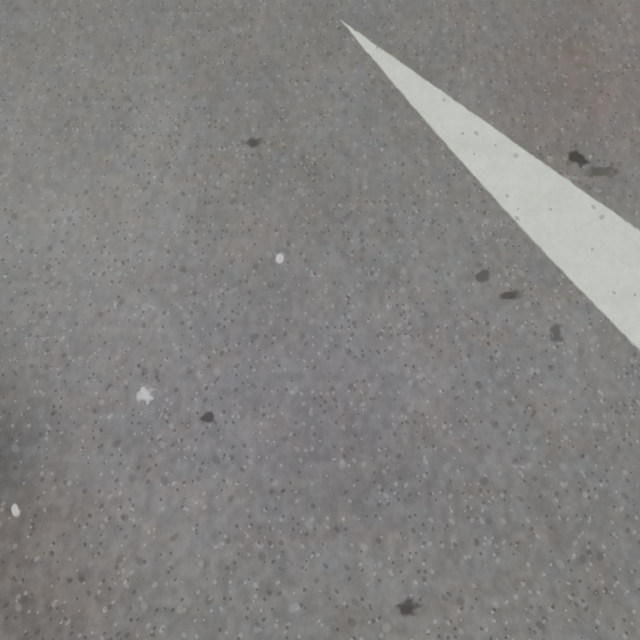
Write a WebGL 2 fragment shader that draws this texture.

```glsl
#version 300 es
precision highp float;

uniform vec2 u_resolution;
out vec4 outColor;

const vec3 ASPHALT = vec3(0.492, 0.490, 0.480);
const vec3 PAINT = vec3(0.752, 0.764, 0.738);
const vec3 PIT = vec3(0.29, 0.28, 0.27);
const vec3 STONE = vec3(0.72, 0.72, 0.72);

float hash(vec2 cell, uint seed) {
  uvec2 q = uvec2(ivec2(cell)) * uvec2(1597U, 3571U);
  uint n = q.x ^ (q.y + seed * 7919U);
  n = n * 747796405U + 2891336U;
  n = ((n >> ((n >> 28) + 4U)) ^ n) * 277803737U;
  n = (n >> 22) ^ n;
  return float(n >> 8) / 16777216.0;
}

float noise(vec2 p, uint seed) {
  vec2 i = floor(p), f = fract(p);
  f = f * f * (3.0 - 2.0 * f);
  return mix(mix(hash(i, seed), hash(i + vec2(1, 0), seed), f.x),
             mix(hash(i + vec2(0, 1), seed), hash(i + vec2(1, 1), seed), f.x), f.y);
}

float fbm(vec2 p, uint seed) {
  float sum = 0.0, weight = 0.5;
  for (uint i = 0U; i < 4U; i++) {
    sum += weight * (noise(p, seed + i) - 0.5);
    p = mat2(1.6, 1.2, -1.2, 1.6) * p;
    weight *= 0.5;
  }
  return sum;
}

// Soft elliptical stain
float blob(vec2 p, vec2 center, vec2 radius) {
  vec2 d = (p - center) / radius;
  return exp(-dot(d, d));
}

// Small chip with a ragged outline
float chip(vec2 p, vec2 center, vec2 radius) {
  vec2 d = (p - center) / radius;
  float ragged = 0.9 * (noise(p * 130.0, 31U) - 0.5);
  return 1.0 - smoothstep(0.5, 1.25, length(d) + ragged);
}

// One jittered speck in a fraction of the grid cells
float specks(vec2 p, float density, uint seed) {
  vec2 cell = floor(p);
  vec2 center = 0.35 + 0.3 * vec2(hash(cell, seed), hash(cell, seed + 1U));
  vec2 d = fract(p) - center;
  d.x += (hash(cell, seed + 2U) - 0.5) * d.y;
  float size = mix(0.15, 0.34, hash(cell, seed + 3U));
  float present = step(hash(cell, seed + 4U), density);
  return present * (1.0 - smoothstep(size * 0.4, size, length(d)));
}

// Coverage of the tapering stripe
float wedge(vec2 p, vec2 tip, float blur) {
  float d = p.x - tip.x;
  float upper = tip.y - 0.704 * d;
  float lower = tip.y - 1.22 * d + 0.25 * d * d;
  float inside = min((upper - p.y) * 0.82, (p.y - lower) * 0.66);
  return smoothstep(-blur, blur, inside) * step(0.0, d);
}

vec3 road(vec2 uv, vec2 ground) {
  // Broad tone: pale left side, dark lower left, warm upper right
  float tone = 0.045 * blob(uv, vec2(0.14, 0.64), vec2(0.24, 0.26));
  tone += 0.018 * blob(uv, vec2(0.68, 0.40), vec2(0.35, 0.20));
  tone += 0.015 * blob(uv, vec2(0.25, 0.15), vec2(0.16, 0.14));
  tone -= 0.085 * blob(uv, vec2(-0.02, 0.31), vec2(0.09, 0.11));
  tone -= 0.060 * blob(uv, vec2(0.02, 0.06), vec2(0.13, 0.16));
  tone -= 0.025 * blob(uv, vec2(0.56, 0.28), vec2(0.13, 0.12));
  tone -= 0.020 * blob(uv, vec2(0.95, 0.90), vec2(0.18, 0.14));
  vec3 color = ASPHALT + tone + 0.05 * fbm(ground * 9.0, 3U);

  // Warm and violet tints
  float warm = blob(uv, vec2(0.92, 0.88), vec2(0.17, 0.13))
             + 0.7 * blob(uv, vec2(0.06, 0.08), vec2(0.15, 0.16));
  float violet = blob(uv, vec2(0.45, 0.36), vec2(0.38, 0.24));
  color += warm * vec3(0.014, -0.006, -0.010) + violet * vec3(0.002, -0.004, 0.014);
  color += 0.025 * fbm(ground * 24.0, 9U) * vec3(1.0, -0.2, -1.0);

  // Aggregate grain, coarser and stronger toward the bottom
  float contrast = mix(1.0, 0.6, uv.y);
  color += contrast * 0.13 * fbm(ground * vec2(85.0, 65.0), 15U);
  for (uint i = 0U; i < 3U; i++) {
    float scale = 34.0 + 21.0 * float(i);
    vec2 p = ground * vec2(scale, scale * 0.85) + float(i) * 7.3;
    float strength = contrast * (0.42 + 0.1 * float(i));
    color = mix(color, STONE, strength * 0.65 * specks(p, 0.15, 40U + i * 11U));
    color = mix(color, PIT, strength * 0.7 * specks(p + 3.7, 0.14, 80U + i * 11U));
  }

  // Larger pits and pale stones
  float pits = 0.75 * chip(uv, vec2(0.396, 0.777), vec2(0.014, 0.009));
  pits = max(pits, chip(uv, vec2(0.904, 0.752), vec2(0.015, 0.012)));
  pits = max(pits, 0.5 * chip(uv, vec2(0.940, 0.731), vec2(0.028, 0.008)));
  pits = max(pits, 0.75 * chip(uv, vec2(0.798, 0.538), vec2(0.020, 0.010)));
  pits = max(pits, 0.6 * chip(uv, vec2(0.755, 0.569), vec2(0.012, 0.009)));
  pits = max(pits, 0.55 * chip(uv, vec2(0.870, 0.479), vec2(0.012, 0.014)));
  pits = max(pits, 0.8 * chip(uv, vec2(0.326, 0.345), vec2(0.011, 0.010)));
  pits = max(pits, 0.9 * chip(uv, vec2(0.638, 0.050), vec2(0.016, 0.013)));
  color = mix(color, PIT, pits);
  float stones = chip(uv, vec2(0.228, 0.384), vec2(0.014, 0.012));
  stones = max(stones, chip(uv, vec2(0.437, 0.597), vec2(0.006, 0.007)));
  stones = max(stones, chip(uv, vec2(0.024, 0.203), vec2(0.007, 0.009)));
  return mix(color, STONE + 0.05, 0.85 * stones);
}

void main() {
  vec2 uv = gl_FragCoord.xy / u_resolution;
  vec2 ground = vec2((uv.x - 0.5) * (1.0 + 0.45 * uv.y), uv.y + 0.3 * uv.y * uv.y);
  vec3 color = road(uv, ground);

  // Painted stripe with a worn edge
  vec2 worn = uv + 0.004 * vec2(0.0, fbm(uv * 90.0, 21U));
  float wear = 0.035 * fbm(uv * 35.0, 25U) + 0.04 * fbm(uv * 140.0, 28U);
  vec3 paint = PAINT + wear - 0.10 * specks(uv * 60.0, 0.06, 120U);
  color = mix(color, paint, wedge(worn, vec2(0.532, 0.969), 0.0025));
  outColor = vec4(color, 1.0);
}
```
